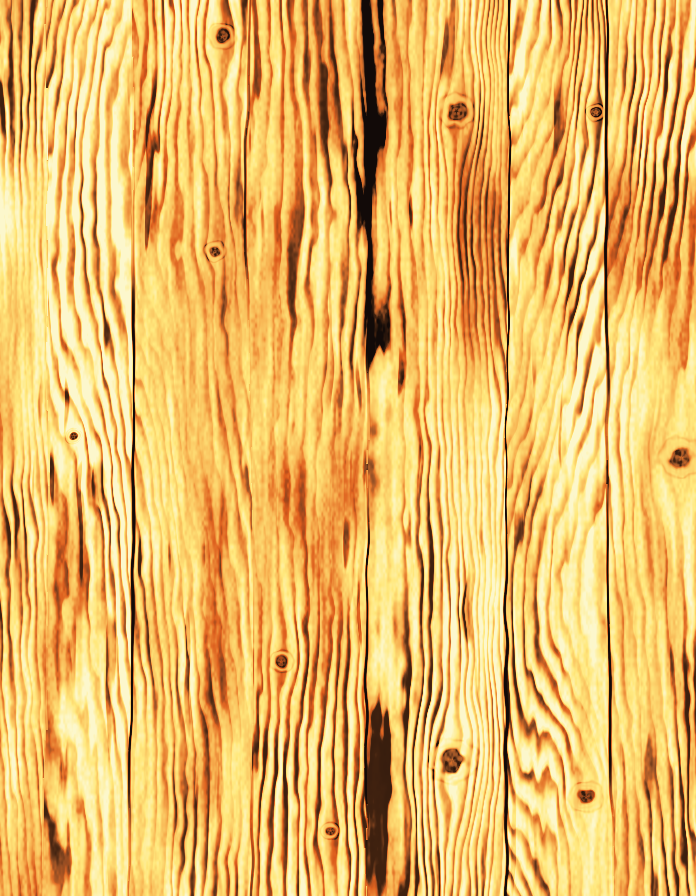
Reproduce this texture procedurally as a WebGL 2 fragment shader.

```glsl
#version 300 es
precision highp float;

uniform vec2 u_resolution;
out vec4 fragColor;

// Lengths are fractions of the canvas height.
const int   SEAM_COUNT = 7;
const int   STAINED_SEAM = 3;
const float SEAM_PITCH = 0.13;
const float SEAM_WIDTH = 0.002;
const int   KNOT_COLUMNS = 4;
const int   KNOT_CELLS = 20;
const float KNOT_CELL = 0.2;
const float KNOT_CHANCE = 0.55;
const float RING_DENSITY = 72.0;
const float RING_WARP = 11.0;
const float BASE_TONE = 0.73;
const float TONE_KNEE = 0.2;

const vec3 BLACK  = vec3(0.07, 0.04, 0.03);
const vec3 SOOT   = vec3(0.25, 0.13, 0.06);
const vec3 BROWN  = vec3(0.59, 0.32, 0.15);
const vec3 ORANGE = vec3(0.89, 0.46, 0.17);
const vec3 AMBER  = vec3(0.97, 0.70, 0.32);
const vec3 YELLOW = vec3(1.00, 0.91, 0.49);
const vec3 CREAM  = vec3(0.99, 0.97, 0.80);
const vec3 RED_TINT = vec3(0.96, 0.72, 0.56);

float hash(vec2 p) {
    return fract(sin(dot(p, vec2(127.1, 311.7))) * 43758.5453);
}

float noise(vec2 p) {
    vec2 i = floor(p), f = fract(p);
    f = f * f * (3.0 - 2.0 * f);
    return mix(mix(hash(i), hash(i + vec2(1, 0)), f.x),
               mix(hash(i + vec2(0, 1)), hash(i + vec2(1, 1)), f.x), f.y);
}

float fbm(vec2 p) {
    return 0.55 * noise(p) + 0.3 * noise(p * 2.1 + 7.3) + 0.15 * noise(p * 4.3 + 3.1);
}

vec3 woodRamp(float t) {
    vec3 c = mix(BLACK, SOOT, smoothstep(-0.08, 0.03, t));
    c = mix(c, BROWN, clamp((t - 0.03) / 0.07, 0.0, 1.0));
    c = mix(c, ORANGE, clamp((t - 0.1) / 0.12, 0.0, 1.0));
    c = mix(c, AMBER, clamp((t - 0.22) / 0.21, 0.0, 1.0));
    c = mix(c, YELLOW, clamp((t - 0.43) / 0.27, 0.0, 1.0));
    return mix(c, CREAM, clamp((t - 0.7) / 0.23, 0.0, 1.0));
}

void main() {
    vec2 p = gl_FragCoord.xy / u_resolution.y;

    // Seams: count those to the left to find the plank
    float plank = 0.0, seamDark = 0.0, soot = 0.0;
    for (int i = 0; i < SEAM_COUNT; i++) {
        float k = float(i);
        float seamX = SEAM_PITCH * (k + 0.5 * hash(vec2(k, 4.7)));
        seamX += 0.02 * (noise(vec2(k * 9.1, p.y * 2.5)) - 0.5)
               + 0.004 * (noise(vec2(k * 5.3, p.y * 25.0)) - 0.5);
        float d = p.x - seamX;
        plank += step(0.0, d);
        float open = smoothstep(0.3, 0.6, noise(vec2(k * 3.7, p.y * 4.0)));
        float width = SEAM_WIDTH * mix(0.5, 1.2, noise(vec2(k, p.y * 9.0)));
        seamDark = max(seamDark, mix(0.1, 1.0, open) * (1.0 - smoothstep(width * 0.4, width * 1.5, abs(d))));
        if (i == STAINED_SEAM) {
            float reach = 0.003 + 0.03 * noise(vec2(2.0, p.y * 7.0)) * (d > 0.0 ? 1.0 : 0.25);
            soot = exp(-abs(d) / reach) * smoothstep(0.5, 0.7, p.y);
        }
    }

    // Knots push the grain aside
    vec2 g = p;
    float knotDist = 9.0, knotAngle = 0.0;
    for (int i = 0; i < KNOT_CELLS; i++) {
        vec2 cell = vec2(i % KNOT_COLUMNS, i / KNOT_COLUMNS);
        if (hash(cell + 31.7) > KNOT_CHANCE) continue;
        vec2 center = KNOT_CELL * (cell + 0.15 + 0.7 * vec2(hash(cell + 2.3), hash(cell + 8.9)));
        float size = hash(cell + 15.1);
        float radius = mix(0.004, 0.016, size * size);
        vec2 d = p - center;
        vec2 q = d / (radius * vec2(2.6, 5.5));
        g.x -= 0.85 * d.x * exp(-dot(q, q));
        float r = length(d * vec2(1.0, 1.1)) / radius + 0.6 * (noise(p * 130.0) - 0.5);
        if (r < knotDist) { knotDist = r; knotAngle = atan(d.y, d.x); }
    }

    // Growth rings: contours of a tall, stretched field, frayed by fibres
    vec2 shift = vec2(17.3, 5.9) * plank;
    g.x += 0.005 * (noise(vec2(p.x * 40.0, p.y * 22.0)) - 0.5);
    float field = g.x * RING_DENSITY
                + RING_WARP * noise(vec2(g.x * 6.0, g.y * 1.5) + shift)
                + 3.0 * noise(vec2(g.x * 15.0, g.y * 4.5) + shift);
    float resolved = 1.0 - smoothstep(0.35, 0.8, fwidth(field));
    float fray = 0.45 * (noise(vec2(g.x * 170.0, g.y * 13.0)) - 0.5)
               + 0.3 * (noise(vec2(p.x * 100.0, p.y * 50.0)) - 0.5);
    float s = fract(field + fray);
    float line = smoothstep(0.36, 0.8, s) * (1.0 - smoothstep(0.84, 1.0, s));
    float shine = smoothstep(0.0, 0.14, s) * (1.0 - smoothstep(0.14, 0.48, s));
    float contrast = mix(0.1, 0.85, smoothstep(0.25, 0.75, fbm(vec2(p.x * 11.0, p.y * 3.0) + shift + 40.0)));
    contrast *= mix(0.45, 1.3, noise(vec2(g.x * 85.0, g.y * 14.0)));

    // Fibres, weathering and short splits
    float body = fbm(vec2(g.x * 13.0, g.y * 3.0) + shift + 11.0) - 0.5;
    float fibre = 0.6 * noise(vec2(g.x * 250.0, g.y * 13.0)) + 0.4 * noise(vec2(g.x * 120.0, g.y * 7.0)) - 0.5;
    float speckle = noise(p * vec2(420.0, 190.0)) - 0.5;
    float stain = smoothstep(0.5, 0.78, fbm(vec2(g.x * 14.0, g.y * 3.4) + shift + 71.0));
    float split = smoothstep(0.78, 0.92, noise(vec2(g.x * 130.0, g.y * 11.0) + shift))
                * smoothstep(0.5, 0.75, noise(vec2(p.x * 18.0, p.y * 6.0) + 53.0));

    float tone = BASE_TONE + 0.7 * body + 0.4 * fibre + 0.14 * speckle;
    tone += 0.1 * (hash(vec2(plank, 6.2)) - 0.5) + resolved * contrast * (0.2 * shine - line);
    tone -= 0.34 * stain + 0.5 * split;

    // Soft floor keeps dark latewood brown; soot may go black
    if (tone < TONE_KNEE) tone = TONE_KNEE * exp((tone - TONE_KNEE) / TONE_KNEE);
    tone -= 1.2 * soot * smoothstep(0.25, 0.7, noise(vec2(g.x * 90.0, g.y * 9.0)) + 0.5 * soot);

    // Knot heart, rim and pale collar
    float heart = 1.0 - smoothstep(0.8, 1.15, knotDist);
    float heartTone = 0.09 + 0.04 * sin(knotDist * 9.0) + 0.03 * sin(knotAngle * 5.0) + 0.15 * speckle;
    float collar = exp(-pow((knotDist - 1.55) * 3.5, 2.0));
    tone = mix(tone, 0.62 + 0.4 * fibre, 0.6 * collar);
    tone = mix(tone, heartTone, heart);
    tone -= 0.22 * exp(-pow((knotDist - 1.05) * 5.0, 2.0)) + 0.15 * exp(-pow((knotDist - 2.1) * 5.0, 2.0));
    tone = mix(tone, -0.08, seamDark);

    vec3 color = woodRamp(clamp(tone, -0.1, 1.0));
    float redness = max(0.8 * stain, smoothstep(0.5, 0.75, noise(p * vec2(8.0, 2.0) + shift + 90.0)));
    float midtone = smoothstep(0.03, 0.15, tone) * (1.0 - smoothstep(0.25, 0.5, tone));
    color *= mix(vec3(1.0), RED_TINT, 0.8 * redness * midtone);
    fragColor = vec4(color, 1.0);
}
```
